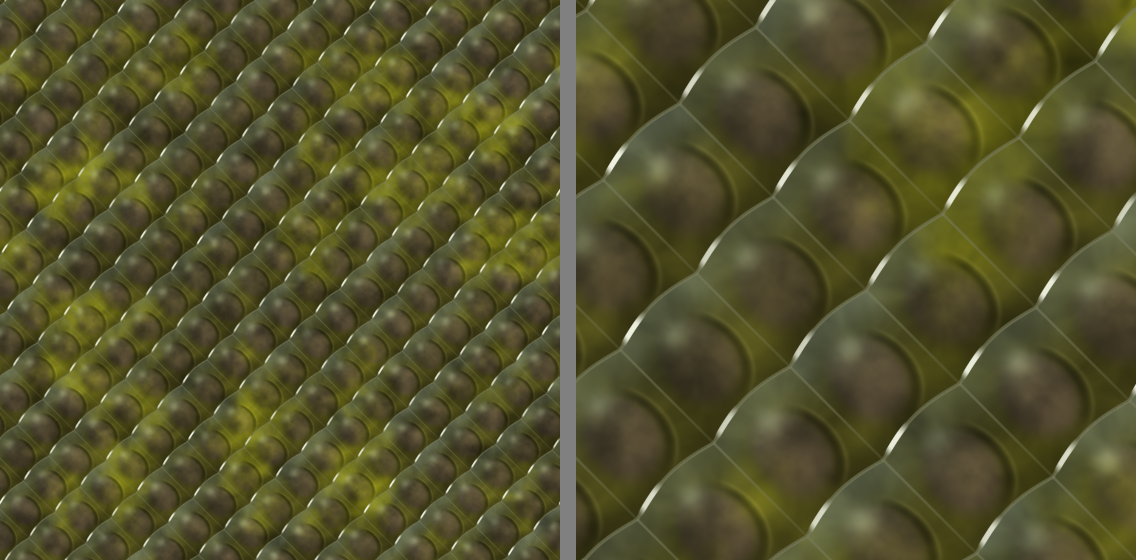
Left: the whole. Right: its middle third, enlarged.
Write a WebGL 2 fragment shader that draws this texture.

```glsl
#version 300 es
precision highp float;

uniform vec2 u_resolution;
out vec4 outColor;

#define ROWS 9.0
#define COLUMNS 11.0
#define ROW_SHIFT 0.11
#define ARCH 0.07
#define RIDGE_WIDTH 0.014
#define SEAM_WIDTH 0.012
#define REFRACTION 0.022
#define MOSS_SCALE 9.0
#define MOSS_AMOUNT 0.85
#define GRIME 0.55
#define GLINT 1.0

const float PI = 3.14159;
const vec3 OLIVE = vec3(0.28, 0.27, 0.09);
const vec3 BROWN = vec3(0.285, 0.245, 0.175);
const vec3 SLATE = vec3(0.35, 0.38, 0.30);
const vec3 MOSS = vec3(0.50, 0.50, 0.08);
const vec3 RIM = vec3(0.47, 0.48, 0.36);
const vec3 WHITE = vec3(0.94, 0.95, 0.88);

float hash(vec2 p) {
  return fract(sin(dot(p, vec2(127.1, 311.7))) * 43758.5453);
}

// Value noise that wraps after a whole period
float noise(vec2 p, float period) {
  vec2 i = floor(p), f = fract(p);
  f = f * f * (3.0 - 2.0 * f);
  vec2 a = mod(i, period), b = mod(i + 1.0, period);
  return mix(mix(hash(a), hash(vec2(b.x, a.y)), f.x),
             mix(hash(vec2(a.x, b.y)), hash(b), f.x), f.y);
}

float fbm(vec2 uv, float frequency) {
  float sum = 0.0, weight = 0.5;
  for (int k = 0; k < 4; k++) {
    sum += weight * noise(uv * frequency, frequency);
    frequency *= 2.0;
    weight *= 0.5;
  }
  return sum / 0.9375;
}

// Cell index reduced so that opposite canvas edges share cells
vec2 wrapCell(vec2 cell) {
  float turns = floor(cell.y / ROWS);
  return vec2(mod(cell.x - COLUMNS * turns, 2.0 * COLUMNS), cell.y - ROWS * turns);
}

float blob(vec2 p, vec2 center, vec2 radius) {
  vec2 d = (p - center) / radius;
  return exp(-dot(d, d));
}

float line(float dist, float width, float blur) {
  return 1.0 - smoothstep(width - blur, width + blur, abs(dist));
}

void main() {
  vec2 uv = gl_FragCoord.xy / u_resolution;
  float pixel = 1.0 / min(u_resolution.x, u_resolution.y);

  // Diagonal grid: x runs along a ridge, y runs down from it
  vec2 grid = vec2(COLUMNS * (uv.x + uv.y), ROWS * (uv.x - uv.y) - ROW_SHIFT);
  grid.y += ARCH * sin(PI * fract(grid.x));
  vec2 cell = wrapCell(floor(grid));
  vec2 q = fract(grid);
  vec2 edge = fract(grid + 0.5) - 0.5;
  vec2 blur = pixel * vec2(COLUMNS, ROWS) * 1.1;
  float vary = hash(cell + 3.7), vary2 = hash(cell + 19.3);

  // Surface noise seen through the bent glassy bumps
  vec2 bend = (q - 0.5) * sin(PI * q.x) * sin(PI * q.y);
  vec2 seen = uv + REFRACTION * vec2(bend.x + bend.y, bend.x - bend.y);
  float moss = smoothstep(0.44, 0.78, fbm(seen, MOSS_SCALE));
  float grime = fbm(seen + 0.37, 32.0);

  // Rounded bump with a dark right-hand crescent
  float radius = length((q - vec2(0.44, 0.54)) / vec2(0.40, 0.43));
  float dome = 1.0 - smoothstep(0.62, 1.05, radius);
  float side = smoothstep(0.35, 0.8, q.x) * smoothstep(0.2, 0.45, q.y);
  float crescent = exp(-pow((radius - 0.93) / 0.11, 2.0)) * side;
  float rim = exp(-pow((radius - 1.08) / 0.05, 2.0)) * side;

  vec3 color = mix(OLIVE, BROWN, dome * (0.75 + 0.25 * vary));
  float sky = exp(-q.y * q.y * 9.0) * (0.55 + 0.35 * vary2);
  color = mix(color, SLATE, sky);
  color = mix(color, MOSS, moss * MOSS_AMOUNT * (1.0 - 0.45 * dome) * (1.0 - 0.3 * sky));
  color *= 1.0 + GRIME * 1.6 * (grime - 0.47);

  // Soft reflections and shade
  vec2 spot = vec2(0.43 + 0.1 * vary, 0.24 + 0.07 * vary2);
  color += vec3(0.15, 0.17, 0.13) * blob(q, spot, vec2(0.13, 0.10));
  color += vec3(0.05, 0.045, 0.03) * blob(q, vec2(0.58, 0.58), vec2(0.18, 0.2));
  color *= 1.0 - 0.32 * crescent;
  color *= 1.0 - 0.22 * smoothstep(0.72, 0.98, q.y);
  color *= 1.0 - 0.18 * blob(q, vec2(0.15, 0.5), vec2(0.16, 0.25));
  color += 0.06 * rim * vec3(1.0, 0.95, 0.7);

  // Thin seams between neighbours, then the ridge and its glint
  float seam = line(edge.x, SEAM_WIDTH, blur.x);
  color = mix(color, RIM, seam * mix(0.6, 0.2, q.y));
  float ridge = line(edge.y, RIDGE_WIDTH, blur.y);
  color = mix(color, RIM, ridge * 0.62);
  float streak = smoothstep(0.04, 0.14, q.x) * (1.0 - smoothstep(0.26, 0.42, q.x));
  float glint = line(edge.y, RIDGE_WIDTH * 1.5, blur.y) * streak;
  color = mix(color, WHITE, glint * GLINT * (0.72 + 0.28 * hash(wrapCell(floor(vec2(grid.x, grid.y + 0.5))))));

  outColor = vec4(clamp(color, 0.0, 1.0), 1.0);
}
```
